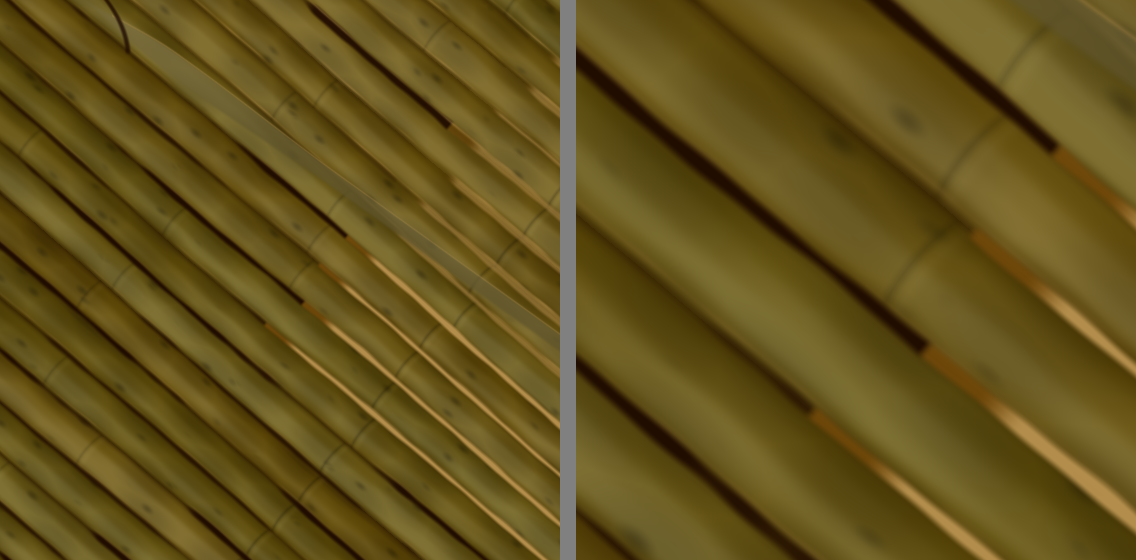
Left: the whole. Right: its middle third, enlarged.
Write a Shadertoy shader that draws this texture.

```glsl
// Twenty bamboo canes laid side by side on a diagonal, seen as a weathered panel.
// A rotated frame (along, across) is cut into rounded canes; the gaps between them
// turn from shadow to lit edge, then nodes, stains, a loose reed and a twig are added.

const float PITCH = 0.069;
const float FIRST_GAP = 0.010;
const vec3 SOOT = vec3(0.12, 0.04, 0.00);
const vec3 SHADE = vec3(0.25, 0.17, 0.01);
const vec3 DARK_OLIVE = vec3(0.33, 0.25, 0.02);
const vec3 OLIVE = vec3(0.39, 0.31, 0.07);
const vec3 LIGHT_OLIVE = vec3(0.48, 0.41, 0.18);
const vec3 STRAW = vec3(0.72, 0.57, 0.31);
const vec3 RUST = vec3(0.46, 0.29, 0.04);
const vec3 REED = vec3(0.47, 0.42, 0.24);

float hash(float n) { return fract(sin(n * 91.17 + 3.1) * 4375.85); }

vec2 hash2(vec2 p) {
    return fract(sin(vec2(dot(p, vec2(127.1, 311.7)), dot(p, vec2(269.5, 183.3)))) * 4375.85);
}

// Distance to the nearest scattered cell point
float cellular(vec2 p) {
    vec2 cell = floor(p);
    float nearest = 2.0;
    for (int j = -1; j <= 1; j++)
        for (int i = -1; i <= 1; i++) {
            vec2 c = cell + vec2(i, j);
            nearest = min(nearest, length(c + hash2(c) - p));
        }
    return nearest;
}

// Layered sines, roughly -1 to 1
float waves(float x, float seed) {
    return 0.5 * sin(x * 11.0 + seed * 2.3) + 0.3 * sin(x * 27.0 + seed * 4.1)
         + 0.2 * sin(x * 63.0 + seed * 7.7);
}

// Soft-edged line: 1 inside the half width, 0 outside
float band(float d, float halfWidth, float soft) {
    return 1.0 - smoothstep(halfWidth - soft, halfWidth + soft, abs(d));
}

// Rounded cane: lit on its lower flank, falling into shade at the upper one
vec3 caneColor(float along, float f, float id, float glow) {
    float light = smoothstep(-0.2, 0.3, f) * (0.92 - 0.68 * smoothstep(0.3, 1.0, f));
    light += glow + 0.3 * (hash(id + 5.0) - 0.5) + 0.12 * waves(along * 0.8, id);
    light += 0.04 * sin(f * 19.0 + id * 3.0 + 2.0 * sin(along * 6.0));
    vec3 col = mix(SHADE, DARK_OLIVE, smoothstep(-0.15, 0.2, light));
    col = mix(col, OLIVE, smoothstep(0.15, 0.6, light));
    col = mix(col, LIGHT_OLIVE, smoothstep(0.5, 1.05, light));
    float green = smoothstep(0.4, 0.9, hash(id + 31.0));
    return col + green * vec3(-0.018, 0.002, 0.006);
}

// Joint: a faint dark curved seam with a paler ring beside it
vec3 addNode(vec3 col, float along, float f, float place, float strength) {
    float d = along - place - 0.018 * (f - 0.5) * (f - 0.5);
    col *= 1.0 - 0.22 * strength * band(d, 0.002, 0.004);
    return col + 0.03 * strength * band(d - 0.009, 0.003, 0.006);
}

// Gap between canes: broken soot on the left, rust then straw past the break
vec3 addGap(vec3 col, float along, float d, float id, float soft) {
    float across = FIRST_GAP + id * PITCH;
    float frayed = waves(along * 1.6, id);
    float upper = smoothstep(0.85, 0.9, across);
    float torn = upper * step(mod(id, 8.0), 0.5);
    float lit = smoothstep(0.58, 0.62, across) * mix(1.0, 0.55, upper);
    float start = 0.1 + 0.03 * (hash(id + 2.0) - 0.5);
    float past = smoothstep(start - 0.004, start + 0.004, along);
    float pale = smoothstep(start + 0.04, start + 0.075, along);

    // Soot comes and goes; every other gap is tighter and fainter
    float patchy = smoothstep(-0.5, 0.5, sin(along * 7.0 + id * 2.7) + 0.5 * frayed + 0.3);
    float tight = 0.5 * mod(id, 2.0);
    float depth = mix(0.35 + 0.6 * patchy, 0.2, upper) * (1.0 - 0.45 * tight);
    float sootWidth = mix(0.0018, 0.0042, patchy) * (1.0 - 0.5 * tight) * (1.0 + 0.45 * frayed);
    float rip = torn * smoothstep(-0.25, -0.21, along);
    depth = mix(depth, 0.9, rip);
    sootWidth = mix(sootWidth, 0.0065 + 0.002 * frayed, rip);
    float open = 1.0 - past * step(0.01, lit);
    col = mix(col, SHADE, mix(0.5, 0.3, upper) * band(d, 0.005, 0.006));
    col = mix(col, SOOT, depth * open * band(d, sootWidth, 0.0028 + soft));

    // Lit cut edge, rusty only where the soot ends
    float strawWidth = mix(0.0026, 0.0062, hash(id + 17.0)) * (1.0 + 0.3 * frayed);
    float rusty = max(1.0 - upper, torn);
    float edge = lit * past * band(d, strawWidth, 0.0022 + soft);
    col = mix(col, mix(RUST, STRAW, pale), edge * mix(0.8 * rusty, 0.95, pale));
    float rim = band(d - 0.006, 0.0015, 0.003) * max(0.22 + 0.3 * frayed, 0.0);
    return mix(col, STRAW, rim * mix(0.5, 1.0, upper));
}

void mainImage(out vec4 fragColor, in vec2 fragCoord) {
    vec2 p = fragCoord / iResolution.y;
    float soft = 0.7 / iResolution.y;
    float along = dot(p, vec2(0.758, -0.652));
    float across = dot(p, vec2(0.652, 0.758));

    // Canes, bent a little so that the gaps are not ruled lines
    float bent = across + 0.0035 * sin(along * 5.0 + across * 13.0) + 0.0012 * waves(along, 1.0);
    float row = (bent - FIRST_GAP) / PITCH;
    float id = floor(row);
    float f = row - id;
    float glow = 0.1 * smoothstep(0.7, 1.2, across) + 0.08 * along
               + 0.1 * sin(p.x * 7.0 + 2.0 * sin(p.y * 5.0)) * sin(p.y * 8.0 + 1.0);
    vec3 col = caneColor(along, f, id, glow);

    // One aligned row of joints and one scattered joint on each cane
    col = addNode(col, along, f, 0.33 + 0.025 * (hash(id) - 0.5), 1.0);
    col = addNode(col, along, f, 0.65 * hash(id + 40.0) - 0.5, 0.7);

    // Long stains and a few soft blemishes
    float stain = cellular(vec2(along * 9.0, across * 20.0));
    float blemish = cellular(vec2(along * 11.0, across * 22.0) + 7.0);
    col *= 0.92 + 0.15 * smoothstep(0.1, 0.8, stain);
    col *= 1.0 - 0.22 * (1.0 - smoothstep(0.0, 0.2, blemish)) * smoothstep(0.5, 0.25, stain);

    float gapId = floor(row + 0.5);
    col = addGap(col, along, (row - gapId) * PITCH, gapId, soft);

    // Loose flat reed lying at a shallower angle
    float reedOffset = (p.y - 1.0 + 0.72 * (p.x - 0.15)) * 0.81;
    float reedWidth = 0.019 * smoothstep(0.12, 0.32, p.x) * (1.0 - 0.35 * smoothstep(0.35, 0.6, p.x));
    float reed = band(reedOffset, reedWidth, 0.003 + soft) * smoothstep(0.13, 0.2, p.x);
    vec3 reedColor = mix(REED, vec3(0.39, 0.35, 0.19), smoothstep(0.3, 0.5, p.x));
    col = mix(col, reedColor + 1.5 * reedOffset, 0.75 * reed);
    col = mix(col, STRAW, 0.35 * band(reedOffset - reedWidth, 0.001, 0.002) * step(0.2, p.x));

    // Short curled twig
    float drop = 1.0 - p.y;
    float twig = band(p.x - 0.19 - 0.75 * drop + 3.6 * drop * drop, 0.004, 0.002 + soft);
    col = mix(col, SOOT, 0.8 * twig * (1.0 - smoothstep(0.09, 0.1, drop)));

    fragColor = vec4(clamp(col, 0.0, 1.0), 1.0);
}
```
